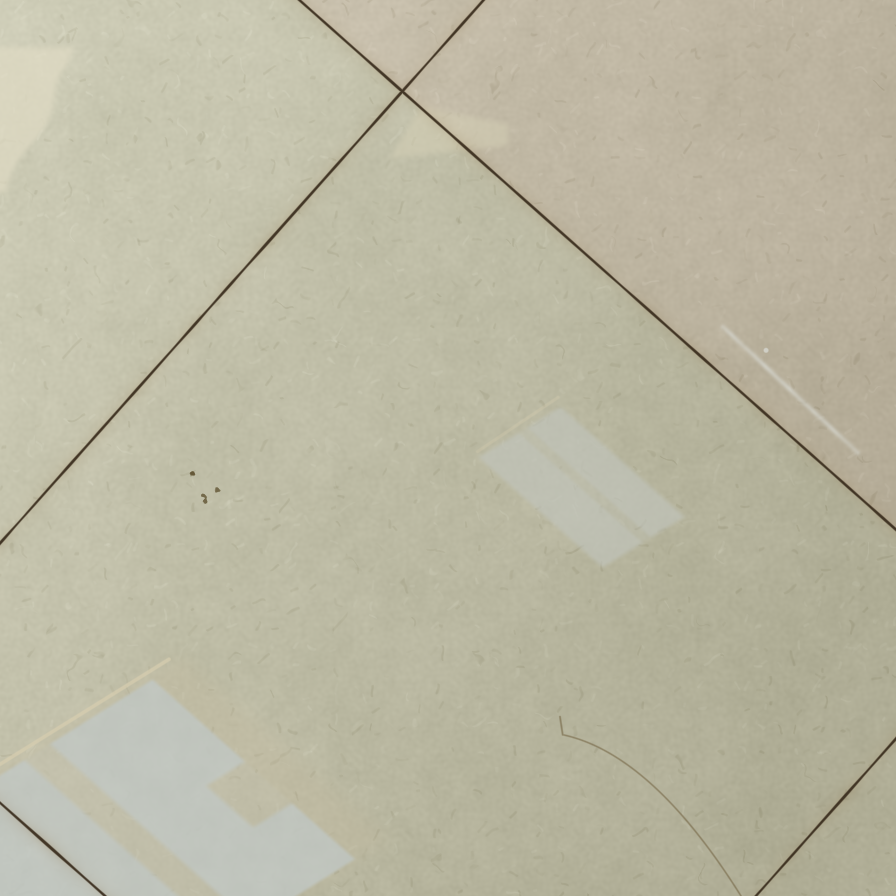
Write a three.js fragment shader that draws this texture.

```glsl
// Polished cream stone floor: large square tiles on a rotated grid with thin dark joints.
// Gradient noise mottles the stone, hashed strokes make the flecks, and soft boxes in
// tile space lay the window reflections over it, followed by scratches and specks.
varying vec2 vUv;

vec2 hash2(vec2 p) {
  vec3 h = fract(vec3(p.xyx) * vec3(0.1031, 0.103, 0.0973));
  h += dot(h, h.yzx + 33.33);
  return fract((h.xx + h.yz) * h.zy);
}

float gradNoise(vec2 p) {
  vec2 i = floor(p), f = fract(p), u = f * f * f * (f * (f * 6.0 - 15.0) + 10.0);
  vec2 o = vec2(0.0, 1.0);
  float a = dot(hash2(i) * 2.0 - 1.0, f);
  float b = dot(hash2(i + o.yx) * 2.0 - 1.0, f - o.yx);
  float c = dot(hash2(i + o) * 2.0 - 1.0, f - o);
  float d = dot(hash2(i + 1.0) * 2.0 - 1.0, f - 1.0);
  return mix(mix(a, b, u.x), mix(c, d, u.x), u.y);
}

float fbm(vec2 p) {
  float sum = 0.0, amp = 0.5;
  for (int i = 0; i < 4; i++) {
    sum += amp * gradNoise(p);
    p = mat2(1.6, 1.2, -1.2, 1.6) * p + 17.3;
    amp *= 0.55;
  }
  return sum;
}

float segment(vec2 p, vec2 a, vec2 b) {
  vec2 ab = b - a;
  return length(p - a - ab * clamp(dot(p - a, ab) / dot(ab, ab), 0.0, 1.0));
}

float stroke(float d, float halfWidth) {
  return 1.0 - smoothstep(halfWidth - 0.0008, halfWidth + 0.0012, d);
}

float softBox(vec2 p, vec2 lo, vec2 hi, float soft) {
  vec2 m = smoothstep(lo - soft, lo + soft, p) * (1.0 - smoothstep(hi - soft, hi + soft, p));
  return m.x * m.y;
}

// Short curved marks, at most one per cell; positive is pale, negative dark
float flecks(vec2 p) {
  float sum = 0.0;
  for (int i = 0; i < 4; i++) {
    float layer = float(i), scale = 17.0 + 9.0 * layer;
    vec2 g = p * scale + 5.7 * layer + 0.25 * gradNoise(p * 70.0);
    vec2 id = floor(g) + 41.0 * layer, r = hash2(id), s = hash2(id + 91.7);
    float angle = 6.2832 * s.x;
    vec2 arm = vec2(cos(angle), sin(angle)) * mix(0.04, 0.2, s.y);
    vec2 mid = mix(vec2(0.3), vec2(0.7), r);
    float d = segment(fract(g), mid - arm, mid + arm) / scale;
    float strength = smoothstep(0.35, 1.0, fract(r.x * 7.0 + s.y * 3.0));
    sum += stroke(d, 0.0012) * strength * (r.y > 0.5 ? 0.6 : -1.0);
  }
  return sum;
}

void main() {
  vec2 p = vUv, c = p - vec2(0.449, 0.898);
  vec2 q = vec2(dot(c, vec2(0.747, -0.665)), dot(c, vec2(0.664, 0.748)));
  vec2 tile = floor(q / 0.892);

  // Stone: light falling off to the lower right, a tint per tile, mottling and grain
  float shade = clamp(0.82 * p.x + 0.46 * (1.0 - p.y), 0.0, 1.1);
  vec3 col = mix(vec3(0.8, 0.795, 0.71), vec3(0.698, 0.69, 0.598), shade);
  col += vec3(0.022, -0.004, 0.008) * step(0.0, q.y) + 0.012 * (hash2(tile).x - 0.5);
  vec2 stone = p + tile * 3.7;
  col += vec3(0.045, 0.042, 0.05) * fbm(stone * 6.0);
  col += 0.035 * fbm(stone * 38.0) + 0.025 * gradNoise(stone * 170.0);
  col += vec3(0.04, 0.042, 0.048) * flecks(stone);

  // Large window at the lower left, with a bar and a notch, in a warm haze
  vec2 w = vec2(q.x - 0.29 * (q.y + 0.677), q.y);
  float haze = softBox(w, vec2(0.22, -0.9), vec2(0.53, -0.635), 0.018);
  col = mix(col, vec3(0.765, 0.73, 0.625), 0.35 * haze);
  float pane = softBox(w, vec2(0.228, -0.99), vec2(0.53, -0.676), 0.003);
  pane *= 1.0 - 0.8 * softBox(w, vec2(0.2, -0.838), vec2(0.56, -0.806), 0.004);
  pane *= 1.0 - 0.85 * softBox(w, vec2(0.366, -0.725), vec2(0.436, -0.65), 0.004);
  col = mix(col, vec3(0.755, 0.78, 0.765) + 0.03 * fbm(p * 30.0), 0.82 * pane);

  // Small window right of the centre
  vec2 v = vec2(q.x - 0.3 * (q.y + 0.2), q.y);
  float small = softBox(v, vec2(0.35, -0.249), vec2(0.535, -0.146), 0.004);
  small *= 1.0 - 0.55 * softBox(v, vec2(0.34, -0.199), vec2(0.55, -0.188), 0.003);
  col = mix(col, vec3(0.755, 0.768, 0.735), 0.65 * small);

  // Cream frame glints, sunlit patches and a white streak
  float glint = stroke(segment(q, vec2(0.164, -0.86), vec2(0.227, -0.647)), 0.0018);
  glint += 0.45 * stroke(segment(q, vec2(0.33, -0.245), vec2(0.357, -0.14)), 0.0015);
  col = mix(col, vec3(0.85, 0.81, 0.69), 0.65 * glint);
  float edge = 0.08 - 0.5 * max(0.0, 0.93 - p.y) + 0.006 * sin(p.y * 60.0);
  float sun = softBox(p, vec2(-0.1, 0.785), vec2(edge, 0.947), 0.006);
  col = mix(col, vec3(0.88, 0.86, 0.77), 0.65 * sun);
  float patchLeft = 0.436 + 0.6 * (p.y - 0.824);
  float patchTop = 0.883 - 0.2 * (p.x - 0.46);
  float lit = softBox(p, vec2(patchLeft, 0.824 + 0.1 * (p.x - 0.436)), vec2(0.567, patchTop), 0.006);
  col = mix(col, vec3(0.83, 0.81, 0.71), 0.55 * lit);
  float streak = segment(p, vec2(0.807, 0.635), vec2(0.957, 0.495));
  float shine = 0.6 * exp(-pow(streak / 0.003, 2.0)) * (0.8 + 0.8 * gradNoise(p * 45.0));
  shine += 0.7 * stroke(length(p - vec2(0.855, 0.609)), 0.0025);
  col = mix(col, vec3(0.86, 0.87, 0.85), clamp(shine, 0.0, 1.0));

  // Curved scratch and a cluster of dark specks
  float x = p.x - 0.628, slope = 0.214 + 6.94 * x;
  float curve = abs(p.y - 0.18 + 0.214 * x + 3.47 * x * x) / sqrt(1.0 + slope * slope);
  float scratch = stroke(curve, 0.0007) * step(0.0, x) * step(x, 0.21);
  scratch = max(scratch, stroke(segment(p, vec2(0.625, 0.2), vec2(0.628, 0.18)), 0.0008));
  col = mix(col, vec3(0.45, 0.39, 0.26), 0.6 * scratch);
  for (int i = 0; i < 5; i++) {
    vec2 at = vec2(0.209, 0.438) + vec2(0.035, 0.042) * hash2(vec2(float(i) * 3.1, 8.0));
    float speck = length(p - at) + 0.003 * gradNoise(p * 260.0);
    col = mix(col, vec3(0.38, 0.33, 0.2), 0.8 * stroke(speck, 0.0022));
  }

  // Joints: stained edges and a dark line of uneven width
  vec2 g = abs(fract(q / 0.892 + 0.5) - 0.5) * 0.892;
  float joint = min(g.x, g.y), wear = gradNoise(p * 24.0);
  col = mix(col, vec3(0.62, 0.53, 0.38), (0.24 + 0.25 * wear) * exp(-joint * 170.0));
  col = mix(col, vec3(0.22, 0.17, 0.11), 0.92 * stroke(joint, 0.0012 + 0.0007 * wear));

  gl_FragColor = vec4(col, 1.0);
}
```
